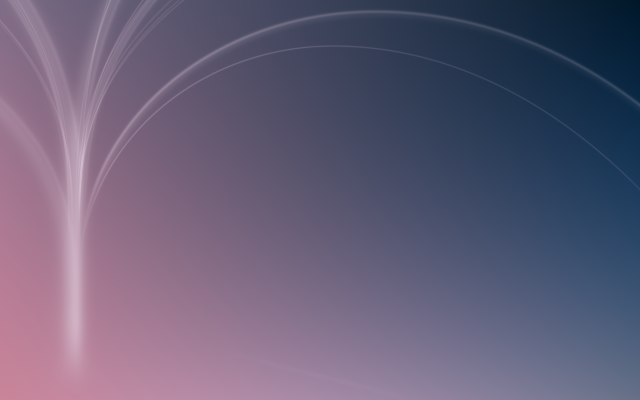
A Shadertoy shader for this background:

```glsl
float hash(float n) {
    return fract(sin(n * 127.1) * 43758.5453);
}

// Smooth curve through three colours at t = 0, 0.5 and 1
vec3 blend3(vec3 a, vec3 b, vec3 c, float t) {
    return a * (2.0 * t - 1.0) * (t - 1.0) + b * 4.0 * t * (1.0 - t) + c * t * (2.0 * t - 1.0);
}

vec3 backdrop(vec2 uv) {
    vec3 low = blend3(vec3(0.79, 0.52, 0.60), vec3(0.65, 0.54, 0.65), vec3(0.40, 0.44, 0.53), uv.x);
    vec3 middle = blend3(vec3(0.66, 0.47, 0.57), vec3(0.36, 0.34, 0.44), vec3(0.12, 0.24, 0.37), uv.x);
    vec3 high = blend3(vec3(0.49, 0.42, 0.52), vec3(0.23, 0.26, 0.35), vec3(0.00, 0.09, 0.16), uv.x);
    return blend3(low, middle, high, uv.y);
}

float softLine(float dist, float width) {
    float w = max(width, 0.8 / iResolution.y);
    return exp(-dist * dist / (w * w));
}

// Signed distance to a stem that rises from root and bends sideways
float stemDistance(vec2 p, vec2 root, float bend) {
    float rise = max(p.y - root.y, 0.0);
    float slope = 2.8 * bend * pow(rise, 1.8);
    return (p.x - root.x - bend * pow(rise, 2.8)) / sqrt(1.0 + slope * slope);
}

// Broad translucent band with one crisp edge
float ribbon(vec2 p, vec2 root, float bend, float width) {
    float d = stemDistance(p, root, bend);
    float body = softLine(d, width) * 0.75 + softLine(d - width * 0.7, width * 0.22) * 0.35;
    return body * smoothstep(root.y, root.y + 0.3, p.y);
}

// Arch made of two quarter ellipses that meet at the apex
float archDistance(vec2 p, vec2 apex, vec2 leftRadii, vec2 rightRadii) {
    vec2 radii = p.x < apex.x ? leftRadii : rightRadii;
    vec2 d = p - apex + vec2(0.0, radii.y);
    vec2 n = d / radii;
    return (dot(n, n) - 1.0) / max(2.0 * length(n / radii), 0.001);
}

void mainImage(out vec4 fragColor, in vec2 fragCoord) {
    vec2 uv = fragCoord / iResolution.xy;
    vec2 p = uv * vec2(1.6, 1.0);
    vec3 color = backdrop(uv);
    float light = 0.0;

    // Broad ribbons
    light += 0.30 * ribbon(p, vec2(0.187, 0.40), -0.58, 0.026);
    light += 0.24 * ribbon(p, vec2(0.170, 0.25), -1.35, 0.024);
    light += 0.28 * ribbon(p, vec2(0.187, 0.40), 0.39, 0.022);
    light += 0.24 * ribbon(p, vec2(0.205, 0.40), 0.73, 0.011);

    // Fine hairs gathered around the ribbons
    float bends[5] = float[5](-0.95, -0.60, 0.34, 0.74, 1.03);
    for (int i = 0; i < 20; i++) {
        float seed = float(i) + 1.0;
        float bend = bends[i % 5] + 0.16 * (hash(seed) - 0.5);
        vec2 root = vec2(0.185 + 0.018 * sign(bend) * hash(seed + 31.0), 0.40);
        float hair = softLine(stemDistance(p, root, bend), 0.0018);
        light += hair * (0.04 + 0.09 * hash(seed + 67.0)) * smoothstep(0.35, 0.65, p.y);
    }

    // Trunk, widening a little at its foot
    float trunkWidth = 0.026 + 0.02 * smoothstep(0.15, 0.0, p.y);
    float trunkFade = smoothstep(0.0, 0.20, p.y) * (1.0 - smoothstep(0.30, 0.78, p.y));
    float trunk = softLine(p.x - 0.185, trunkWidth) + 0.25 * softLine(p.x - 0.193, 0.012);
    light += 0.48 * trunk * trunkFade;
    light += 0.10 * softLine(p.x - 0.175, 0.045) * trunkFade;

    // Long arches
    float archFade = smoothstep(0.36, 0.62, p.y);
    float leftGlow = 1.0 - smoothstep(0.25, 1.1, p.x);
    float outer = archDistance(p, vec2(0.9375, 0.971), vec2(0.733, 0.625), vec2(1.25, 1.54));
    float inner = archDistance(p, vec2(0.833, 0.885), vec2(0.635, 0.583), vec2(1.458, 2.40));
    light += archFade * softLine(outer, 0.004) * mix(0.17, 0.30, leftGlow);
    light += archFade * softLine(outer + 0.006, 0.009) * mix(0.05, 0.12, leftGlow);
    light += archFade * softLine(inner, 0.002) * mix(0.13, 0.26, leftGlow);

    // Faint sweep along the floor
    float sweep = p.y - 0.11 + 0.25 * (p.x - 0.6);
    light += 0.04 * softLine(sweep, 0.006) * smoothstep(0.5, 0.75, p.x) * smoothstep(1.1, 0.9, p.x);

    color = mix(color, vec3(0.88, 0.80, 0.86), clamp(light, 0.0, 0.8));
    fragColor = vec4(clamp(color, 0.0, 1.0), 1.0);
}
```
